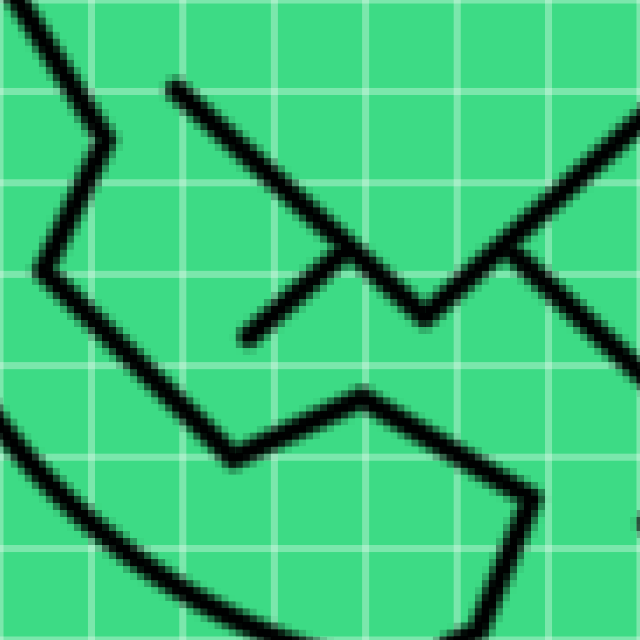
This pattern is drawn by a Shadertoy shader. Its source:

```glsl
// Black soft-edged routes over a green board ruled with pale lines.
// Routes are distances to polylines and a ring, evaluated on coarse square
// cells, so the strokes show small steps; the ruling is one cell wide.

const float CELLS = 91.0;        // coarse cells across the canvas
const float RULE_STEP = 13.0;    // cells between pale lines
const float RULE_ALPHA = 0.32;
const float STROKE_CORE = 0.004; // solid half width
const float STROKE_EDGE = 0.029; // half width where ink fades out
const vec3 BOARD = vec3(0.24, 0.86, 0.52);
const vec3 RULE = vec3(1.0);
const vec3 INK = vec3(0.0, 0.005, 0.003);

// Rounds to whole cells, with a narrow ramp to smooth the cell borders
vec2 softRound(vec2 p, float ramp) {
    return floor(p) + smoothstep(0.5 - ramp, 0.5 + ramp, fract(p));
}

// Distance from p to the segment a-b
float segment(vec2 p, vec2 a, vec2 b) {
    vec2 ap = p - a, ab = b - a;
    return length(ap - ab * clamp(dot(ap, ab) / dot(ab, ab), 0.0, 1.0));
}

// Distance to a circle outline
float ring(vec2 p, vec2 center, float radius) {
    return abs(length(p - center) - radius);
}

// Distance to the long winding route
float windingRoute(vec2 p) {
    vec2 bends[8] = vec2[8](
        vec2(0.015, 1.02), vec2(0.165, 0.781), vec2(0.068, 0.577),
        vec2(0.365, 0.284), vec2(0.566, 0.378), vec2(0.831, 0.221),
        vec2(0.747, 0.014), vec2(0.70, -0.01));
    float d = 1e3;
    for (int i = 0; i < 7; i++) {
        d = min(d, segment(p, bends[i], bends[i + 1]));
    }
    return d;
}

// Distance to the V-shaped route and its side branches
float branchedRoute(vec2 p) {
    vec2 valley = vec2(0.664, 0.505);
    float d = segment(p, vec2(0.276, 0.859), valley);
    d = min(d, segment(p, valley, vec2(1.03, 0.837)));
    d = min(d, segment(p, vec2(0.540, 0.609), vec2(0.389, 0.474)));
    d = min(d, segment(p, vec2(0.792, 0.613), vec2(1.029, 0.391)));
    return min(d, segment(p, vec2(1.013, 0.182), vec2(1.1, 0.1)));
}

// Coverage of evenly spaced lines, one cell wide, on each axis
vec2 ruling(vec2 cell, float spacing) {
    vec2 offset = abs(mod(cell + 0.5 * spacing, spacing) - 0.5 * spacing);
    return 1.0 - min(offset, 1.0);
}

void mainImage(out vec4 fragColor, in vec2 fragCoord) {
    float ramp = min(0.5, 0.5 * CELLS / iResolution.y);
    vec2 cell = softRound(fragCoord / iResolution.y * CELLS, ramp);
    vec2 p = cell / CELLS;

    // Ruled board: crossings are brighter because both lines overlap
    vec2 lines = ruling(cell, RULE_STEP) * RULE_ALPHA;
    vec3 color = mix(BOARD, RULE, lines.x);
    color = mix(color, RULE, lines.y);

    // Ink strokes
    float d = min(windingRoute(p), branchedRoute(p));
    d = min(d, ring(p, vec2(0.828, 0.967), 1.042));
    float ink = 1.0 - smoothstep(STROKE_CORE, STROKE_EDGE, d);
    fragColor = vec4(mix(color, INK, ink), 1.0);
}
```
